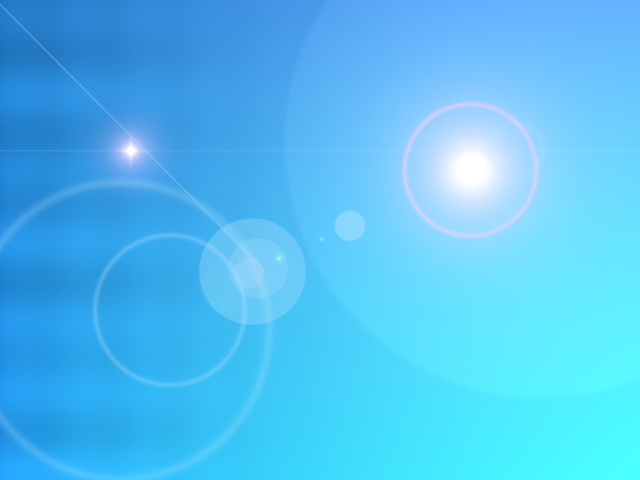
Reproduce this background procedurally as a Shadertoy shader.

```glsl
// Bright blue-to-cyan sky with a sun and a chain of lens flare ghosts.
// A corner gradient with soft bands is the base; discs, rings, streaks and
// Gaussian glows built from distance functions are blended over it.

const vec3 WHITE = vec3(1.0);
const vec3 LAVENDER = vec3(0.86, 0.87, 1.0);
const vec3 PINK = vec3(0.93, 0.82, 1.0);
const vec3 ICE = vec3(0.72, 0.9, 1.0);
const vec3 MINT = vec3(0.5, 1.0, 0.95);

float gauss(float d, float width) {
    return exp(-d * d / (width * width));
}

// Filled circle with an edge softened by the given amount
float disc(vec2 p, vec2 center, float radius, float soft) {
    return 1.0 - smoothstep(-soft, soft, length(p - center) - radius);
}

float ring(vec2 p, vec2 center, float radius, float width) {
    return gauss(length(p - center) - radius, width);
}

// Thin line from a to b, fading toward its far end
float streak(vec2 p, vec2 a, vec2 b, float width) {
    vec2 ab = b - a;
    float t = clamp(dot(p - a, ab) / dot(ab, ab), 0.0, 1.0);
    return gauss(length(p - a - ab * t), width) * (1.0 - smoothstep(0.6, 1.0, t));
}

// Gradient between four corners, darkened by bands on the left
vec3 sky(vec2 uv) {
    float across = pow(uv.x, 0.75);
    vec3 low = mix(vec3(0.13, 0.60, 0.95), vec3(0.27, 1.0, 1.0), across);
    vec3 high = mix(vec3(0.12, 0.46, 0.75), vec3(0.30, 0.63, 1.0), across);
    vec3 color = mix(low, high, uv.y);
    float bands = sin(uv.y * 40.0 + 0.8) + 0.6 * sin(uv.y * 23.0 + 2.0);
    float leftFade = 1.0 - smoothstep(0.0, 0.45, uv.x);
    float columns = sin(uv.x * 62.0) * (1.0 - smoothstep(0.1, 0.6, uv.x));
    return color + vec3(0.01, 0.028, 0.04) * bands * leftFade
                 + vec3(0.004, 0.008, 0.01) * columns;
}

// Main light: wide haze, lavender halo, white core and a pink ring
vec3 addSun(vec3 color, vec2 p, vec2 sun) {
    float d = length(p - sun);
    color += vec3(0.12, 0.08, 0.04) * gauss(d, 0.55);
    color = mix(color, LAVENDER, 0.72 * gauss(d, 0.14) + 0.16 * gauss(d, 0.25));
    color = mix(color, WHITE, min(1.0, 1.3 * gauss(d, 0.055)));
    return mix(color, PINK, 0.6 * ring(p, sun - vec2(0.003, 0.0), 0.137, 0.0055));
}

// Second light: violet halo around a small starry core
vec3 addSpark(vec3 color, vec2 p, vec2 spark) {
    vec2 q = p - spark;
    float d = length(q);
    float rays = gauss(q.x, 0.004) * gauss(q.y, 0.025)
               + gauss(q.y, 0.004) * gauss(q.x, 0.025);
    color = mix(color, vec3(0.66, 0.72, 1.0), 0.65 * gauss(d, 0.065));
    color = mix(color, PINK, 0.75 * gauss(d, 0.028));
    return mix(color, WHITE, min(1.0, gauss(d, 0.012) + 0.4 * rays));
}

void mainImage(out vec4 fragColor, in vec2 fragCoord) {
    vec2 uv = fragCoord / iResolution.xy;
    vec2 p = vec2(uv.x * 4.0 / 3.0, uv.y);
    float soft = 1.0 / iResolution.y;
    vec2 sun = vec2(0.983, 0.646);
    vec2 spark = vec2(0.2726, 0.686);

    vec3 color = sky(uv);
    color += vec3(0.035, 0.03, 0.02) * disc(p, vec2(1.128, 0.705), 0.535, 0.008);
    color = addSun(color, p, sun);
    color = mix(color, ICE, 0.2 * ring(p, vec2(1.076, 0.6875), 0.055, 0.006));
    color = addSpark(color, p, spark);

    // Large rings at the lower left
    color = mix(color, ICE, 0.24 * ring(p, vec2(0.252, 0.311), 0.309, 0.010));
    color = mix(color, ICE, 0.30 * ring(p, vec2(0.354, 0.354), 0.156, 0.0055));

    // Nested translucent discs and the lone one
    color = mix(color, ICE, 0.30 * disc(p, vec2(0.526, 0.434), 0.111, soft));
    color = mix(color, ICE, 0.20 * disc(p, vec2(0.538, 0.441), 0.0625, soft));
    color = mix(color, LAVENDER, 0.20 * disc(p, vec2(0.519, 0.431), 0.032, soft));
    color = mix(color, MINT, 0.06 * disc(p, vec2(0.469, 0.401), 0.052, soft));
    color = mix(color, ICE, 0.45 * disc(p, vec2(0.729, 0.5295), 0.0315, soft));

    // Small glints
    vec2 glint = vec2(0.582, 0.462);
    color = mix(color, MINT, 0.6 * gauss(length(p - glint), 0.009));
    color = mix(color, WHITE, 0.4 * gauss(length(p - glint), 0.003));
    color = mix(color, MINT, 0.8 * gauss(length(p - vec2(0.670, 0.502)), 0.004));

    // Diagonal streak and faint level lines
    color = mix(color, ICE, 0.32 * streak(p, vec2(0.0, 0.991), vec2(0.712, 0.274), 0.0016));
    color = mix(color, ICE, 0.14 * gauss(p.y - spark.y, 0.0014));
    color = mix(color, ICE, 0.10 * gauss(p.y - 0.316, 0.0014) * smoothstep(0.7, 1.1, p.x));

    fragColor = vec4(clamp(color, 0.0, 1.0), 1.0);
}
```
